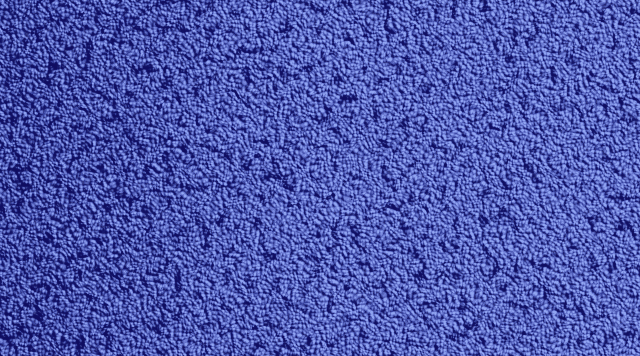
Reproduce this texture procedurally as a WebGL 1 fragment shader.

```glsl
precision highp float;
// Rough blue plaster: fine cellular grains lit from the upper right,
// with scattered dark pits and a broad shade towards the left edge.
// A roughly normal tone is spread evenly, then coloured by a blue ramp.
uniform vec2 u_resolution;

#define GRAIN_SCALE 104.0    // fine grains per canvas height
#define CLUMP_SCALE 57.0     // clumps of grains per canvas height
#define PIT_SCALE 36.0       // pit cells per canvas height
#define LIGHT_STEP 0.0056    // relief sampling distance
#define RELIEF 2.0           // strength of directional light
#define CAVITY 1.65          // darkening between grains
#define PIT_DEPTH 1.5        // darkening inside pits
#define SIDE_SHADE 0.45      // darkening of the left edge
#define EXPOSURE 0.14        // overall tone offset

vec2 hash2(vec2 cell) {
  vec3 q = fract(vec3(cell.xyx) * vec3(0.1031, 0.1030, 0.0973));
  q += dot(q, q.yzx + 33.33);
  return fract((q.xx + q.yz) * q.zy);
}

// Distance to the nearest jittered cell point
float cellular(vec2 p) {
  vec2 cell = floor(p);
  vec2 local = p - cell;
  float nearest = 4.0;
  for (int j = -1; j <= 1; j++) {
    for (int i = -1; i <= 1; i++) {
      vec2 offset = vec2(float(i), float(j));
      vec2 d = offset + hash2(cell + offset) - local;
      nearest = min(nearest, dot(d, d));
    }
  }
  return sqrt(nearest);
}

// Depth below the grain tops: fine grains on larger clumps,
// on turned grids so that no rows line up
float depth(vec2 p) {
  vec2 turned = mat2(0.8, 0.6, -0.6, 0.8) * p;
  return cellular(p * GRAIN_SCALE + 17.0)
       + 0.8 * cellular(turned * CLUMP_SCALE + 153.0);
}

// Slow layered sines, about -1 to 1
float patches(vec2 p) {
  float sum = 0.0;
  float weight = 0.5;
  for (int i = 0; i < 4; i++) {
    sum += weight * sin(p.x + 1.7 * sin(p.y)) * cos(p.y - 1.3 * sin(p.x));
    p = mat2(0.8, 0.6, -0.6, 0.8) * p * 1.9 + 2.3;
    weight *= 0.6;
  }
  return sum;
}

// Shades from pit to highlight, tone from 0 to 1
vec3 blueRamp(float tone) {
  vec3 pit = vec3(0.06, 0.05, 0.38);
  vec3 deep = vec3(0.09, 0.10, 0.44);
  vec3 dusk = vec3(0.20, 0.22, 0.53);
  vec3 shade = vec3(0.20, 0.24, 0.61);
  vec3 body = vec3(0.31, 0.36, 0.71);
  vec3 lit = vec3(0.42, 0.48, 0.83);
  vec3 glint = vec3(0.57, 0.65, 0.95);
  vec3 color = mix(pit, deep, smoothstep(0.0, 0.08, tone));
  color = mix(color, dusk, smoothstep(0.09, 0.21, tone));
  color = mix(color, shade, smoothstep(0.20, 0.27, tone));
  color = mix(color, body, smoothstep(0.27, 0.49, tone));
  color = mix(color, lit, smoothstep(0.50, 0.78, tone));
  return mix(color, glint, smoothstep(0.78, 0.99, tone));
}

void main() {
  vec2 uv = gl_FragCoord.xy / u_resolution;
  vec2 p = gl_FragCoord.xy / u_resolution.y;
  p += 0.003 * sin(p.yx * vec2(61.0, 73.0) + 2.0 * sin(p * 37.0));

  // Relief and cavities of the grains
  vec2 lightDir = normalize(vec2(0.75, 0.65));
  float here = depth(p);
  float relief = depth(p + lightDir * LIGHT_STEP) - here;
  float cavity = 0.81 - here;

  // Pits, denser in some patches and towards the left
  float patchiness = patches(p * 9.0);
  float side = 1.0 - smoothstep(0.0, 0.55, uv.x);
  float pitEdge = 0.55 - 0.05 * patchiness - 0.04 * side;
  float pits = smoothstep(pitEdge, pitEdge + 0.28, cellular(p * PIT_SCALE + 91.0));

  // Combine, then flatten the distribution to an even 0 to 1 tone
  float z = RELIEF * relief + CAVITY * cavity - PIT_DEPTH * pits;
  z += EXPOSURE - SIDE_SHADE * side - 0.1 * patchiness + 0.1 * uv.x;
  float tone = 1.0 / (1.0 + exp(-1.7 * z));
  gl_FragColor = vec4(blueRamp(tone), 1.0);
}
```
